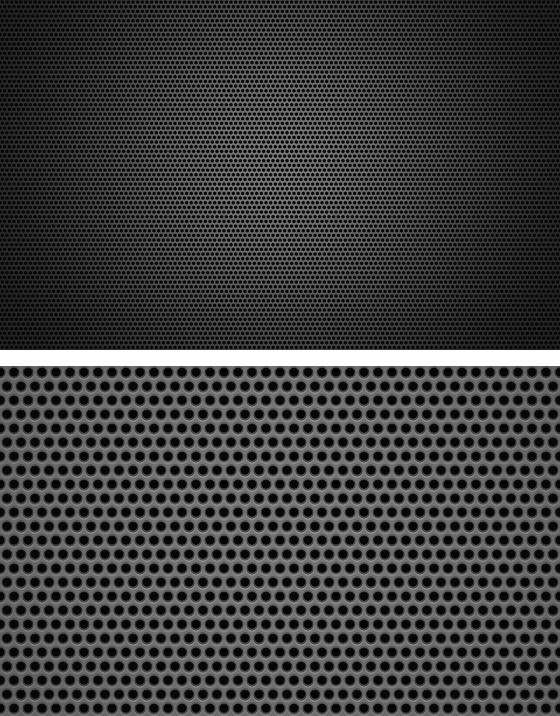
Top: the whole. Bottom: its middle third, enlarged.
Reproduce this pattern procedurally as a Shadertoy shader.

```glsl
const float ROWS = 75.0;
const float HOLES_PER_HEIGHT = 75.0;    // 120 holes across at 16:10
const float HOLE_RADIUS = 0.39;         // radii in row pitches
const float CORE_RADIUS = 0.295;
const float RIM_WIDTH = 0.10;
const vec3 CORE_COLOR = vec3(0.025);

// Offset from the nearest hole centre, in row pitches
vec2 staggeredCell(vec2 p, float rows, float columns) {
    float row = floor(p.y * rows);
    float shift = 0.5 * mod(row, 2.0);
    vec2 cell = fract(vec2(p.x * columns + shift, p.y * rows)) - 0.5;
    return cell * vec2(rows / columns, 1.0);
}

float discMask(vec2 p, float radius, float blur) {
    return 1.0 - smoothstep(-blur, blur, length(p) - radius);
}

float ringMask(vec2 p, float radius, float width, float blur) {
    float d = abs(length(p) - radius) - 0.5 * width;
    return 1.0 - smoothstep(-blur, blur, d);
}

// Soft spotlight, brightest near the middle of the sheet
float spotlight(vec2 p, vec2 center) {
    vec2 offset = (p - center) * vec2(0.95, 1.0);
    return mix(0.48, 0.14, smoothstep(0.0, 0.92, length(offset)));
}

// Perforated sheet with a dark upper lip and a lit lower lip
vec3 perforatedMetal(vec2 cell, float light, float blur) {
    float facing = -cell.y / max(length(cell), 0.001);
    float rim = ringMask(cell, HOLE_RADIUS + 0.5 * RIM_WIDTH, RIM_WIDTH, blur);
    float tone = light * (0.96 + 0.22 * rim * facing);

    // Hole wall, then the void behind it
    float wall = light * (0.42 + 0.24 * facing);
    tone = mix(tone, wall, discMask(cell, HOLE_RADIUS, blur));
    float core = discMask(cell - vec2(0.0, 0.035), CORE_RADIUS, blur);
    return mix(vec3(tone), CORE_COLOR, core);
}

void mainImage(out vec4 fragColor, in vec2 fragCoord) {
    vec2 p = fragCoord / iResolution.y;
    float aspect = iResolution.x / iResolution.y;
    float blur = 0.45 * ROWS / iResolution.y;

    vec2 cell = staggeredCell(p, ROWS, HOLES_PER_HEIGHT);
    float light = spotlight(p, vec2(0.5 * aspect, 0.53));
    fragColor = vec4(perforatedMetal(cell, light, blur), 1.0);
}
```
